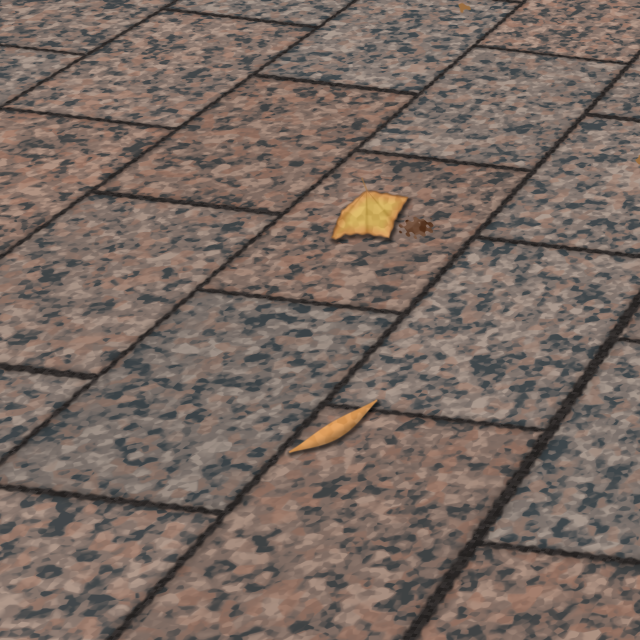
This texture is drawn by a Shadertoy shader. Its source:

```glsl
const vec2 ORIGIN = vec2(0.3086, 0.5482);    // a paving corner on the canvas
const vec2 ACROSS = vec2(0.3242, -0.0384);   // step to the next column
const vec2 ALONG = vec2(-0.1697, -0.1724);   // step of half a stone, towards the viewer
const float TAPER = 0.0833;                  // perspective per half stone
const float HALF_STONE = 0.75;               // half stone length over column width
const float GRAIN = 19.0;                    // crystals per column width
const float CRYSTAL_SHARPNESS = 9.0;
const float JOINT_SOFTNESS = 0.012;
const float LONG_JOINT = 0.010;
const float SHORT_JOINT = 0.013;
const float SOFT = 0.0015;
const vec3 DARK = vec3(0.25, 0.27, 0.28);
const vec3 BROWN = vec3(0.50, 0.44, 0.41);
const vec3 PALE = vec3(0.66, 0.58, 0.53);
const vec3 ROSE = vec3(0.60, 0.44, 0.37);
const vec3 JOINT = vec3(0.18, 0.165, 0.16);
const vec3 LEAF_TAN = vec3(0.80, 0.57, 0.34);
const vec3 LEAF_YELLOW = vec3(0.82, 0.69, 0.38);
const vec3 LEAF_BROWN = vec3(0.36, 0.23, 0.15);
const vec2 STEM = vec2(0.573, 0.703);
const vec2 CURL_START = vec2(0.453, 0.294);
const vec2 CURL_END = vec2(0.588, 0.374);
const vec2 LEAF[10] = vec2[10](
    vec2(0.517, 0.629), vec2(0.534, 0.672), vec2(0.573, 0.703), vec2(0.602, 0.698),
    vec2(0.638, 0.692), vec2(0.617, 0.654), vec2(0.608, 0.628), vec2(0.573, 0.634),
    vec2(0.540, 0.633), vec2(0.525, 0.625));

vec3 hash(vec2 p) {
    vec3 h = vec3(dot(p, vec2(127.1, 311.7)), dot(p, vec2(269.5, 183.3)), dot(p, vec2(419.2, 371.9)));
    return fract(sin(h) * 43758.545);
}

// Cellular noise: random values blended softly between crystals
vec3 crystals(vec2 p) {
    vec2 cell = floor(p);
    vec4 sum = vec4(0.0);
    for (int j = -1; j <= 1; j++)
    for (int i = -1; i <= 1; i++) {
        vec2 id = cell + vec2(i, j);
        vec2 d = id + hash(id).xy - p;
        sum += vec4(hash(id + 57.3), 1.0) * exp(-CRYSTAL_SHARPNESS * dot(d, d));
    }
    return sum.rgb / sum.a;
}

vec3 granite(vec2 q, vec3 stone) {
    vec2 p = (q + 31.0 * stone.xy) * GRAIN;
    vec3 grain = crystals(p);
    float tone = 0.5 * grain.x + 0.2 * crystals(p * 0.45).x + 0.3 * crystals(p * 2.1).x;
    vec3 color = mix(DARK, BROWN, smoothstep(0.2, 0.47, tone));
    color = mix(color, PALE, smoothstep(0.48, 0.78, tone));
    color = mix(color, ROSE, 0.5 * smoothstep(0.45, 0.9, grain.y) * smoothstep(0.3, 0.5, tone));
    vec3 tint = mix(vec3(0.96, 1.0, 1.02), vec3(1.04, 0.98, 0.95), stone.z);
    return color * tint * mix(0.95, 1.05, stone.x);
}

// Staggered stones on a plane seen in perspective
vec3 paving(vec2 p) {
    vec2 plane = inverse(mat2(ACROSS, ALONG + TAPER * p)) * (p - ORIGIN);
    vec2 q = plane * vec2(1.0, HALF_STONE);
    float column = floor(plane.x);
    float row = 0.5 * (plane.y + mod(column, 2.0));
    vec3 stone = hash(vec2(column, floor(row)) + 9.0);

    float line = round(plane.x);
    float longWidth = LONG_JOINT + 0.0035 * pow(max(line, 0.0), 2.0);
    float shortWidth = SHORT_JOINT * mix(0.8, 1.6, hash(vec2(column, round(row)) + 3.0).x);
    float longEdge = abs(plane.x - line) - longWidth;
    float shortEdge = 2.0 * HALF_STONE * abs(row - round(row)) - shortWidth;
    float wobble = 0.003 * (sin(q.x * 61.0 + q.y * 43.0) + sin(q.y * 97.0 - q.x * 113.0));
    float edge = min(longEdge, shortEdge) + wobble;

    vec3 color = granite(q, stone) * mix(0.82, 1.0, smoothstep(0.0, 0.05, edge));
    vec3 grout = JOINT * mix(0.75, 1.25, hash(floor(q * 60.0)).x);
    return mix(grout, color, smoothstep(-0.5 * JOINT_SOFTNESS, JOINT_SOFTNESS, edge));
}

float flatLeaf(vec2 p) {
    float d = 1.0, side = 1.0;
    for (int i = 0, j = 9; i < 10; j = i, i++) {
        vec2 e = LEAF[j] - LEAF[i], w = p - LEAF[i];
        vec2 b = w - e * clamp(dot(w, e) / dot(e, e), 0.0, 1.0);
        d = min(d, length(b));
        bvec3 c = bvec3(p.y >= LEAF[i].y, p.y < LEAF[j].y, e.x * w.y > e.y * w.x);
        if (all(c) || all(not(c))) side = -side;
    }
    return side * d + 0.001 * sin(p.x * 330.0) * sin(p.y * 290.0);
}

// x: distance to the blade, y: position across it
vec2 curledLeaf(vec2 p) {
    vec2 axis = CURL_END - CURL_START, w = p - CURL_START;
    float t = dot(w, axis) / dot(axis, axis);
    float arch = sin(3.14159 * clamp(t, 0.0, 1.0));
    float s = (axis.x * w.y - axis.y * w.x) / length(axis) + 0.007 * arch;
    float outside = max(abs(t - 0.5) - 0.5, 0.0) * length(axis);
    return vec2(length(vec2(s, outside)) - 0.0015 - 0.012 * pow(arch, 1.3), s);
}

float crumb(vec2 p, vec2 center, vec2 size) {
    vec2 d = (p - center) / size;
    float ragged = 0.25 * sin(p.x * 520.0) + 0.25 * sin(p.y * 610.0 + p.x * 240.0);
    return (length(d) - 1.0 + ragged) * size.y;
}

float cover(float d) { return 1.0 - smoothstep(-SOFT, SOFT, d); }
float shade(float d) { return 1.0 - 0.55 * (1.0 - smoothstep(-0.002, 0.007, d)); }

vec3 scene(vec2 p) {
    vec3 color = paving(p);
    vec2 shadow = p + vec2(-0.002, 0.004);
    color *= shade(flatLeaf(shadow)) * shade(curledLeaf(shadow).x);
    float mottle = crystals(p * 110.0).x - 0.5;

    // Flat leaf with veins fanning from its stem
    vec2 fan = p - STEM;
    float d = flatLeaf(p);
    float vein = pow(0.5 + 0.5 * cos(9.0 * atan(fan.x, -fan.y)), 14.0);
    vec3 leaf = mix(LEAF_TAN, LEAF_YELLOW, smoothstep(0.0, 0.02, -d)) + 0.12 * mottle - 0.07 * vein;
    leaf = mix(leaf, LEAF_BROWN, 0.5 * smoothstep(-0.004, 0.0, d));
    color = mix(color, leaf, cover(d));
    float stalk = length(fan - vec2(-0.4, 1.0) * clamp(fan.y, 0.0, 0.018)) - 0.0012;
    color = mix(color, LEAF_TAN * 0.8, 0.7 * cover(stalk));

    // Curled leaf, darker on its lower side
    vec2 curl = curledLeaf(p);
    vec3 blade = LEAF_TAN * mix(0.75, 1.08, smoothstep(-0.012, 0.004, curl.y)) + 0.1 * mottle;
    color = mix(color, blade, cover(curl.x));

    // Dry fragments
    color = mix(color, LEAF_BROWN + 0.25 * mottle, 0.9 * cover(crumb(p, vec2(0.652, 0.645), vec2(0.022, 0.013))));
    float bits = min(crumb(p, vec2(0.724, 0.989), vec2(0.009, 0.006)), crumb(p, vec2(0.998, 0.749), vec2(0.005, 0.006)));
    return mix(color, LEAF_TAN * 0.75, cover(bits));
}

void mainImage(out vec4 fragColor, in vec2 fragCoord) {
    vec3 color = vec3(0.0);
    for (int i = 0; i < 4; i++) {
        vec2 offset = vec2(i % 2, i / 2) * 0.5 - 0.25;
        color += scene((fragCoord + offset) / iResolution.xy);
    }
    fragColor = vec4(color / 4.0, 1.0);
}
```
